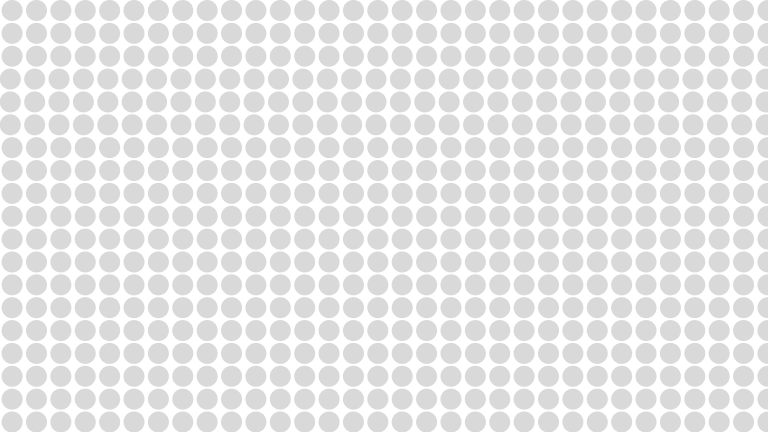
This pattern is drawn by a Shadertoy shader. Its source:

```glsl
// Grid of pale grey dots on white, with a band of three rows nudged left.
#define PITCH vec2(0.05644, 0.05292)       // dot spacing, in canvas heights
#define FIRST_DOT vec2(0.0280, 0.0243)     // top left dot centre, from the top left
#define DOT_RADIUS 0.0243
#define BAND_FIRST 3.0                     // first nudged row, counted from the top
#define BAND_LAST 5.0
#define BAND_SHIFT -0.0042
#define DOT_COLOR vec3(0.851)
#define PAPER_COLOR vec3(1.0)

// Horizontal offset of a row of dots
float rowShift(float row) {
    return BAND_SHIFT * step(BAND_FIRST - 0.5, row) * step(row, BAND_LAST + 0.5);
}

// Signed distance to the nearest dot
float dotDistance(vec2 p) {
    vec2 q = p - FIRST_DOT;
    float row = floor(q.y / PITCH.y + 0.5);
    q.x -= rowShift(row);
    vec2 cell = (fract(q / PITCH + 0.5) - 0.5) * PITCH;
    return length(cell) - DOT_RADIUS;
}

void mainImage(out vec4 fragColor, in vec2 fragCoord) {
    // Units of canvas height, with y measured down from the top
    vec2 p = vec2(fragCoord.x, iResolution.y - fragCoord.y) / iResolution.y;

    // Edge smoothing over one pixel
    float coverage = clamp(0.5 - dotDistance(p) * iResolution.y, 0.0, 1.0);
    fragColor = vec4(mix(PAPER_COLOR, DOT_COLOR, coverage), 1.0);
}
```
